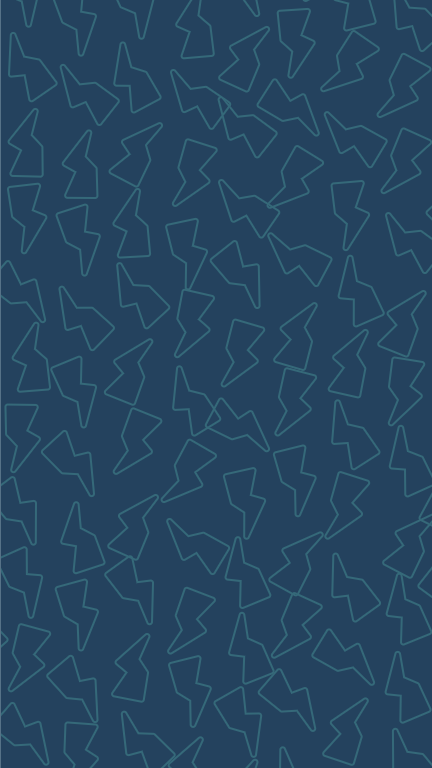
Reproduce this pattern procedurally as a Shadertoy shader.

```glsl
// Scattered outlines of rounded lightning bolts on a flat navy ground.
// Bolts sit on a staggered, jittered grid; each is a seven-corner polygon
// distance, turned at random and drawn as a thin, even stroke.

#define CELL vec2(0.125, 0.171)   // grid spacing, in canvas widths
#define JITTER vec2(0.026, 0.022) // full range of the random shift
#define BOLT_LENGTH 0.157
#define CORNER_RADIUS 0.035       // in bolt lengths
#define STROKE_WIDTH 0.0046
#define TURN_MIN -0.55
#define TURN_MAX 1.15
#define GROUND vec3(0.140, 0.260, 0.370)
#define LINE vec3(0.208, 0.412, 0.476)
#define EDGE vec3(0.34, 0.45, 0.53)
#define EDGE_WIDTH 0.0023

float hash(vec2 p) {
    return fract(sin(dot(p, vec2(127.1, 311.7))) * 43758.5453);
}

// Signed distance to a rounded bolt one unit long, tip pointing down
float boltDistance(vec2 p) {
    const int N = 7;
    vec2 corner[N] = vec2[N](
        vec2(-0.205, 0.465), vec2(0.20, 0.44), vec2(0.02, 0.09),
        vec2(0.21, -0.03), vec2(-0.165, -0.465), vec2(-0.06, -0.11),
        vec2(-0.215, 0.07));
    float d2 = 1e3;
    float side = 1.0;
    for (int i = 0, j = N - 1; i < N; j = i, i++) {
        vec2 e = corner[j] - corner[i];
        vec2 w = p - corner[i];
        vec2 b = w - e * clamp(dot(w, e) / dot(e, e), 0.0, 1.0);
        d2 = min(d2, dot(b, b));
        bvec3 c = bvec3(p.y >= corner[i].y, p.y < corner[j].y,
                        e.x * w.y > e.y * w.x);
        if (all(c) || all(not(c))) side = -side;
    }
    return side * sqrt(d2) - CORNER_RADIUS;
}

// Distance to the nearest bolt outline in the surrounding cells
float outlineDistance(vec2 p) {
    float nearest = 1.0;
    float column = floor(p.x / CELL.x);
    for (int i = -1; i <= 1; i++) {
        // Alternate columns are staggered by half a cell, with some drift
        float col = column + float(i);
        float shift = CELL.y * (0.5 * mod(col, 2.0) + 0.14 * sin(col * 2.1));
        float row = floor((p.y - shift) / CELL.y);
        for (int j = -1; j <= 1; j++) {
            vec2 id = vec2(col, row + float(j));
            vec2 jitter = vec2(hash(id + 3.7), hash(id + 19.3)) - 0.5;
            vec2 center = (id + 0.5) * CELL + vec2(0.0, shift) + jitter * JITTER;

            // Random turn; half of the bolts point upward
            float angle = mix(TURN_MIN, TURN_MAX, hash(id + 41.9));
            angle += 3.14159 * step(0.5, hash(id + 67.1));
            float c = cos(angle), s = sin(angle);
            vec2 q = p - center;
            q = vec2(c * q.x + s * q.y, c * q.y - s * q.x) / BOLT_LENGTH;
            nearest = min(nearest, abs(boltDistance(q)) * BOLT_LENGTH);
        }
    }
    return nearest;
}

void mainImage(out vec4 fragColor, in vec2 fragCoord) {
    vec2 p = fragCoord / iResolution.x;
    float pixel = 1.0 / iResolution.x;

    // Stroke coverage, softened over one pixel
    float stroke = clamp((0.5 * STROKE_WIDTH - outlineDistance(p)) / pixel + 0.5, 0.0, 1.0);
    vec3 color = mix(GROUND, LINE, stroke);

    // Thin pale rim along the left side
    float rim = clamp((EDGE_WIDTH - p.x) / pixel + 0.5, 0.0, 1.0);
    color = mix(color, EDGE, rim);

    fragColor = vec4(color, 1.0);
}
```
